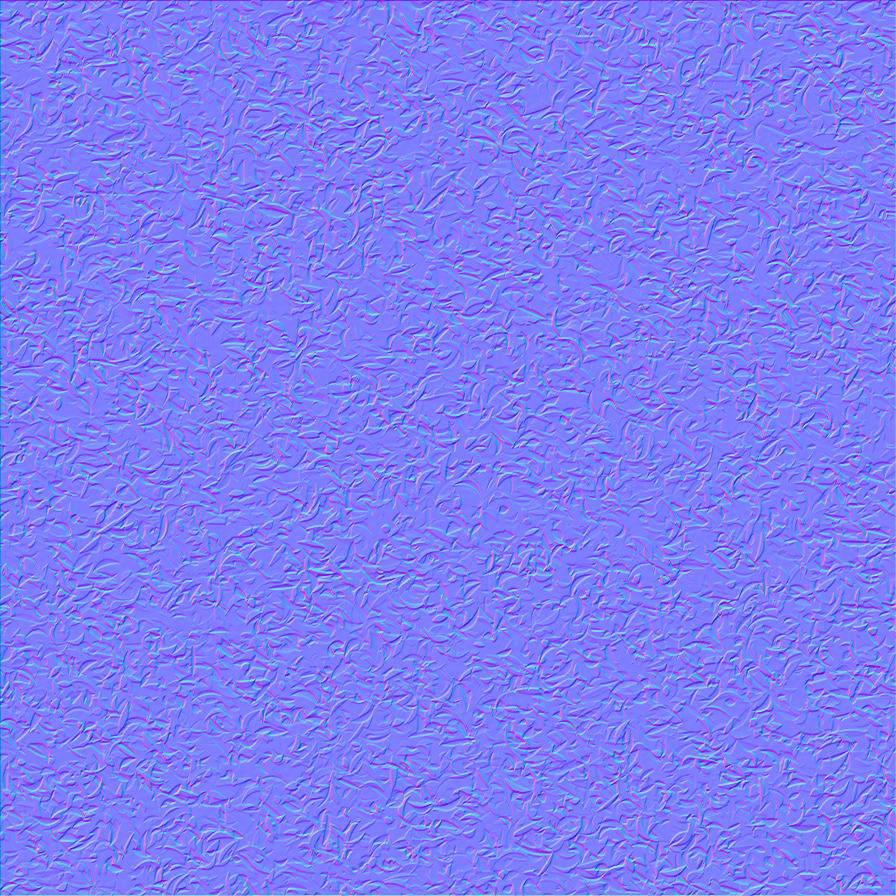
Write a Shadertoy shader that draws this texture map.

```glsl
vec4 hash4(vec3 p) {
    vec4 q = fract(p.xyzx * vec4(0.1031, 0.1030, 0.0973, 0.1099));
    q += dot(q, q.wzxy + 33.33);
    return fract((q.xxyz + q.yzzw) * q.zywx);
}

float cornerSlope(vec2 cell, vec2 offset) {
    return dot(hash4(vec3(cell, 7.0)).xy * 2.0 - 1.0, offset);
}

float gradientNoise(vec2 p) {
    vec2 i = floor(p), f = p - i;
    vec2 u = f * f * f * (f * (f * 6.0 - 15.0) + 10.0);
    vec2 e = vec2(0.0, 1.0);
    float low = mix(cornerSlope(i, f), cornerSlope(i + e.yx, f - e.yx), u.x);
    float high = mix(cornerSlope(i + e, f - e), cornerSlope(i + 1.0, f - 1.0), u.x);
    return mix(low, high, u.y);
}

vec2 rotate(vec2 p, float angle) {
    float c = cos(angle), s = sin(angle);
    return vec2(c * p.x + s * p.y, c * p.y - s * p.x);
}

// Bent leaf: x is its coverage, y the position across it from -1 to 1
vec2 flake(vec2 p, float halfLength, float halfWidth, float bend, float softness) {
    float along = p.x / halfLength;
    float taper = 1.0 - along * along;
    float across = p.y + bend * halfLength * (along * along - 0.4);
    float width = halfWidth * taper;
    float cover = 1.0 - smoothstep(-softness, softness, abs(across) - width);
    cover *= smoothstep(0.0, 0.12, taper);
    return vec2(cover, clamp(across / max(width, softness), -1.0, 1.0));
}

// Lays one sheet of scattered flakes over the height below it
float addFlakes(float height, vec2 p, float cells, float layer, float density) {
    vec2 home = floor(p * cells);
    for (int j = -1; j <= 1; j++) {
        for (int i = -1; i <= 1; i++) {
            vec2 cell = home + vec2(i, j);
            vec4 place = hash4(vec3(cell + 11.0, layer));
            vec4 form = hash4(vec3(cell + 57.0, layer + 31.0));
            vec2 center = (cell + place.xy) / cells;
            float halfLength = mix(0.22, 0.85, form.x * form.x) / cells;
            vec2 q = p - center;
            if (dot(q, q) > 1.4 * halfLength * halfLength) continue;
            float patchiness = gradientNoise(center * 12.0);
            if (hash4(vec3(cell + 83.0, layer + 5.0)).x > density + 0.4 * patchiness) continue;

            float angle = -0.05 + 1.9 * (place.z + place.w - 1.0);
            float halfWidth = mix(0.0012, 0.0042, form.y);
            vec2 leaf = flake(rotate(q, angle), halfLength, halfWidth,
                              (form.z - 0.5) * 1.2, 0.0009);
            float dome = 0.06 * (1.0 - leaf.y * leaf.y);
            float tilt = 0.22 * (place.z - place.w) * leaf.y;
            height = mix(height, form.w + dome + tilt, leaf.x);
        }
    }
    return height;
}

float surfaceHeight(vec2 p) {
    float height = 0.5 + 0.08 * gradientNoise(p * 130.0);
    for (int k = 0; k < 7; k++) {
        float layer = float(k);
        height = addFlakes(height, p, 34.0 + 2.0 * layer, layer * 3.0 + 1.0, 0.86);
    }
    // The sheet ends at the canvas border
    vec2 inside = step(vec2(0.0), p) * step(p, vec2(1.0));
    return height * inside.x * inside.y;
}

vec3 surfaceNormal(vec2 p, float reach, float depth) {
    vec2 e = vec2(reach, 0.0);
    vec2 slope = vec2(surfaceHeight(p + e) - surfaceHeight(p - e),
                      surfaceHeight(p + e.yx) - surfaceHeight(p - e.yx));
    slope *= depth / (2.0 * reach);
    return normalize(vec3(-slope, 1.0));
}

void mainImage(out vec4 fragColor, in vec2 fragCoord) {
    vec2 uv = fragCoord / iResolution.xy;
    vec3 normal = surfaceNormal(uv, 0.001, 0.0031);
    // Encode with the green axis pointing down
    vec3 color = vec3(0.495, 0.495, 0.5) + 0.5 * normal * vec3(1.0, -1.0, 1.0);
    fragColor = vec4(color, 1.0);
}
```
